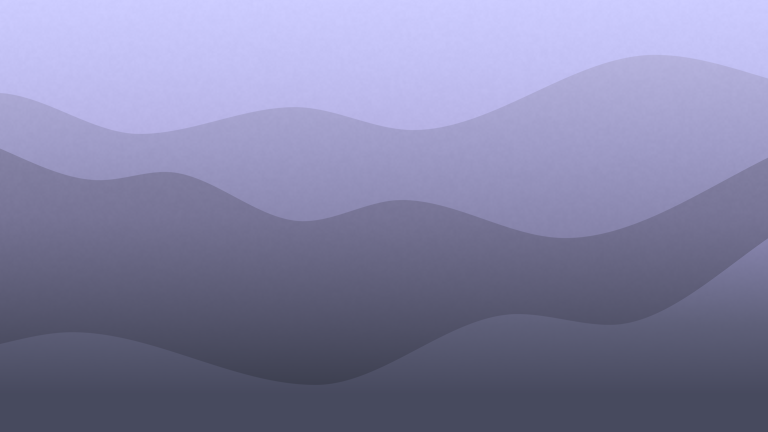
Reproduce this background procedurally as a Shadertoy shader.

```glsl
// Misty layered hills under a pale lavender sky, with a faint paper grain.
// Each ridge eases between its crests and troughs; each layer is filled
// with its own vertical gradient and painted from back to front.

const int KNOTS = 7;

// Hash without sine, from 0 to 1
float hash(vec2 p) {
    vec3 q = fract(vec3(p.xyx) * 0.1031);
    q += dot(q, q.yzx + 33.33);
    return fract((q.x + q.y) * q.z);
}

float valueNoise(vec2 p) {
    vec2 cell = floor(p);
    vec2 f = fract(p);
    f = f * f * (3.0 - 2.0 * f);
    float low = mix(hash(cell), hash(cell + vec2(1.0, 0.0)), f.x);
    float high = mix(hash(cell + vec2(0.0, 1.0)), hash(cell + 1.0), f.x);
    return mix(low, high, f.y);
}

// Smooth curve that is level at every crest and trough
float ridgeHeight(float x, vec2 knots[KNOTS]) {
    float height = knots[0].y;
    for (int i = 1; i < KNOTS; i++) {
        float ease = smoothstep(knots[i - 1].x, knots[i].x, x);
        height += (knots[i].y - knots[i - 1].y) * ease;
    }
    return height;
}

// Three colours placed at the heights stops.x > stops.y > stops.z
vec3 gradient(float y, vec3 stops, vec3 top, vec3 middle, vec3 bottom) {
    float upper = clamp((y - stops.y) / (stops.x - stops.y), 0.0, 1.0);
    float lower = clamp((y - stops.z) / (stops.y - stops.z), 0.0, 1.0);
    return mix(mix(bottom, middle, lower), top, upper);
}

// Coverage of the area below a ridge, softened over about one pixel
float below(float y, float ridge, float pixel) {
    return smoothstep(-0.75 * pixel, 0.75 * pixel, ridge - y);
}

void mainImage(out vec4 fragColor, in vec2 fragCoord) {
    vec2 uv = fragCoord / iResolution.xy;
    float pixel = 1.0 / iResolution.y;

    // Crests and troughs of each ridge
    vec2 farRidge[KNOTS] = vec2[KNOTS](
        vec2(-0.007, 0.785), vec2(0.182, 0.690), vec2(0.384, 0.752),
        vec2(0.538, 0.699), vec2(0.853, 0.873), vec2(1.120, 0.778),
        vec2(1.400, 0.800));
    vec2 middleRidge[KNOTS] = vec2[KNOTS](
        vec2(-0.091, 0.699), vec2(0.130, 0.583), vec2(0.215, 0.602),
        vec2(0.395, 0.488), vec2(0.523, 0.537), vec2(0.736, 0.449),
        vec2(1.146, 0.711));
    vec2 nearRidge[KNOTS] = vec2[KNOTS](
        vec2(-0.078, 0.183), vec2(0.094, 0.231), vec2(0.411, 0.109),
        vec2(0.674, 0.273), vec2(0.794, 0.248), vec2(1.120, 0.537),
        vec2(1.400, 0.500));

    // Layer gradients
    vec3 sky = gradient(uv.y, vec3(1.0, 0.85, 0.69),
        vec3(0.80, 0.80, 1.00), vec3(0.76, 0.755, 0.955), vec3(0.71, 0.695, 0.89));
    vec3 farHill = gradient(uv.y, vec3(0.87, 0.66, 0.45),
        vec3(0.71, 0.70, 0.87), vec3(0.62, 0.61, 0.78), vec3(0.52, 0.51, 0.66));
    vec3 middleHill = gradient(uv.y, vec3(0.70, 0.50, 0.11),
        vec3(0.54, 0.53, 0.67), vec3(0.465, 0.455, 0.585), vec3(0.24, 0.25, 0.315));
    vec3 nearHill = gradient(uv.y, vec3(0.45, 0.25, 0.09),
        vec3(0.53, 0.52, 0.68), vec3(0.37, 0.375, 0.475), vec3(0.28, 0.29, 0.37));

    // Paint from back to front
    vec3 color = sky;
    color = mix(color, farHill, below(uv.y, ridgeHeight(uv.x, farRidge), pixel));
    color = mix(color, middleHill, below(uv.y, ridgeHeight(uv.x, middleRidge), pixel));
    color = mix(color, nearHill, below(uv.y, ridgeHeight(uv.x, nearRidge), pixel));

    // Paper grain, fading toward the dark base
    vec2 paper = fragCoord / iResolution.y;
    float grain = valueNoise(paper * 110.0) + valueNoise(paper * 240.0) - 1.0;
    color += 0.010 * grain * smoothstep(0.0, 0.7, uv.y);

    fragColor = vec4(color, 1.0);
}
```
